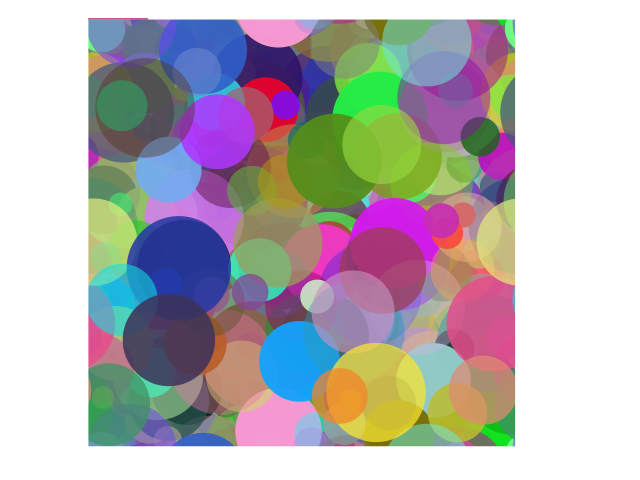
Write a Shadertoy shader that draws this pattern.

```glsl
const vec3  PAPER        = vec3(1.0);
const vec3  STRIP_COLOR  = vec3(0.70, 0.10, 0.35);
const vec2  STRIP_SIZE   = vec2(0.14, 0.003);    // in panel sides
const vec2  PANEL_CENTER = vec2(-0.038, 0.0148); // from canvas centre, in heights
const float PANEL_SIDE   = 0.889;                // in canvas heights
const int   DISC_COUNT   = 500;
const float MIN_RADIUS   = 0.024;                // in panel sides
const float MAX_RADIUS   = 0.125;
const float MIN_OPACITY  = 0.32;
const uint  SEED         = 17u;
const vec3  COLOR_STEP   = vec3(0.8192, 0.6711, 0.5497); // even spread over the RGB cube

// Four independent random values in 0..1 (PCG 4D)
vec4 hash4(uint n) {
    uvec4 v = uvec4(n, SEED, n ^ 91u, n + SEED) * 1664525u + 1013904223u;
    v += v.yzxy * v.wxyz;
    v ^= v >> 16u;
    v += v.yzxy * v.wxyz;
    return vec4(v >> 8u) / 16777216.0;
}

// Coverage of an axis-aligned box, negative distance inside
float boxCoverage(vec2 p, vec2 halfSize, float pixel) {
    vec2 d = abs(p) - halfSize;
    return clamp(0.5 - max(d.x, d.y) / pixel, 0.0, 1.0);
}

// Translucent discs composited from the topmost down; positions wrap
vec3 discPile(vec2 uv, float pixel) {
    vec3 color = vec3(0.0);
    float seeThrough = 1.0;
    for (int i = 0; i < DISC_COUNT; i++) {
        vec4 rnd = hash4(uint(i));
        vec2 offset = fract(uv - rnd.xy + 0.5) - 0.5;
        float radius = mix(MIN_RADIUS, MAX_RADIUS, rnd.z);
        float coverage = clamp(0.5 + (radius - length(offset)) / pixel, 0.0, 1.0);
        float alpha = coverage * mix(MIN_OPACITY, 1.0, rnd.w);
        vec3 discColor = fract(0.5 + float(i) * COLOR_STEP);
        color += seeThrough * alpha * discColor;
        seeThrough *= 1.0 - alpha;
        if (seeThrough < 0.003) break;
    }
    return color + seeThrough * PAPER;
}

void mainImage(out vec4 fragColor, in vec2 fragCoord) {
    // Panel coordinates: 0..1 across the square
    vec2 p = (fragCoord - 0.5 * iResolution.xy) / iResolution.y;
    vec2 uv = (p - PANEL_CENTER) / PANEL_SIDE + 0.5;
    float pixel = 1.0 / (iResolution.y * PANEL_SIDE);

    // Thin strip on the upper edge, then the panel over the plain margin
    vec2 stripCenter = vec2(0.0, 1.0) + 0.5 * STRIP_SIZE;
    vec3 color = mix(PAPER, STRIP_COLOR, boxCoverage(uv - stripCenter, 0.5 * STRIP_SIZE, pixel));
    float panel = boxCoverage(uv - 0.5, vec2(0.5), pixel);
    if (panel > 0.0) color = mix(color, discPile(uv, pixel), panel);

    fragColor = vec4(color, 1.0);
}
```
